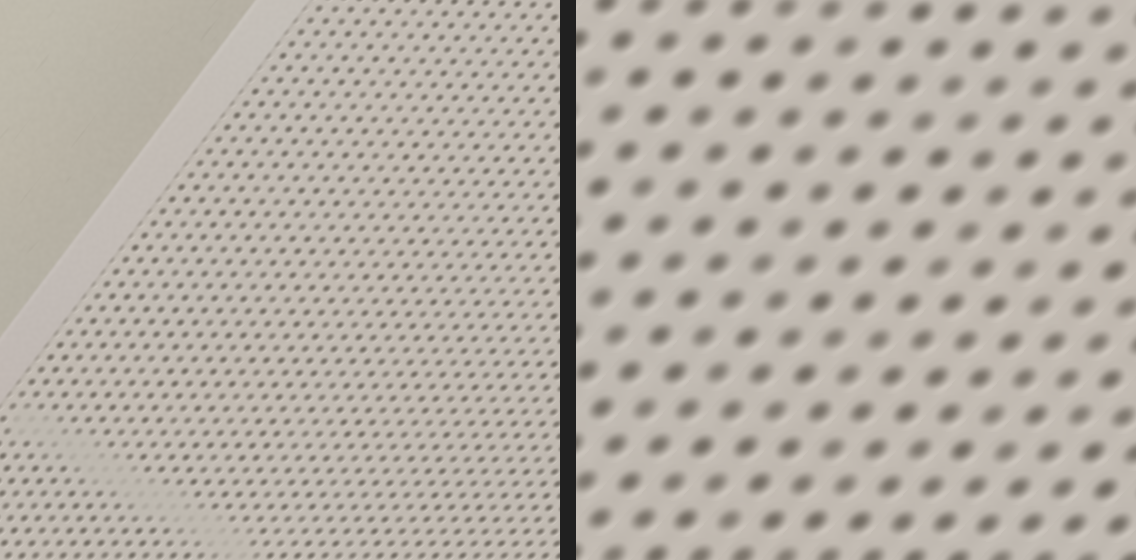
Left, the full canvas; right, a detail of the centre.
This texture is drawn by a WebGL 1 fragment shader. Its source:

```glsl
precision highp float;
// Pale perforated metal sheet seen at a slant, with a plain rim, a plaster corner and a smudge.
uniform vec2 u_resolution;

float hash(vec2 p) {
  return fract(sin(dot(p, vec2(127.1, 311.7))) * 4375.85);
}

vec2 gradientAt(vec2 cell) {
  float angle = 6.2832 * hash(cell);
  return vec2(cos(angle), sin(angle));
}

float gradientNoise(vec2 p) {
  vec2 i = floor(p), f = fract(p);
  vec2 w = f * f * f * (f * (f * 6.0 - 15.0) + 10.0);
  vec2 e = vec2(1.0, 0.0);
  float low = mix(dot(gradientAt(i), f), dot(gradientAt(i + e), f - e), w.x);
  float high = mix(dot(gradientAt(i + e.yx), f - e.yx), dot(gradientAt(i + 1.0), f - 1.0), w.x);
  return mix(low, high, w.y);
}

float segmentDistance(vec2 p, vec2 a, vec2 b) {
  vec2 ab = b - a;
  return length(p - a - ab * clamp(dot(p - a, ab) / dot(ab, ab), 0.0, 1.0));
}

// Soft oval spot, brightest at its centre.
float spot(vec2 p, vec2 radius) {
  vec2 r = p / radius;
  return exp(-dot(r, r));
}

// Sheet with slanted oval holes; fromRim is the horizontal distance to the rim.
vec3 perforatedSheet(vec2 p, float fromRim) {
  // Skewed lattice whose columns run along the rim and narrow downwards.
  float pitch = 0.029 / (1.0 + 0.18 * p.y);
  float row = (p.y - p.x * 0.04 * (1.0 - p.y) - 0.348) / 0.0222;
  vec2 lattice = vec2(fromRim / pitch, row);
  vec2 cell = floor(lattice + 0.5);
  vec2 f = lattice - cell;

  // Distance to the hole centre, along and across its long axis.
  vec2 d = vec2(f.x * pitch - f.y * 0.0171, f.y * 0.0222);
  vec2 q = vec2(dot(d, vec2(0.82, -0.57)), dot(d, vec2(0.57, 0.82)));
  q += 0.0008 * (vec2(hash(cell), hash(cell + 31.0)) - 0.5);
  float hole = 1.0 - smoothstep(0.15, 1.65, length(q / vec2(0.0068, 0.0049)));
  hole *= 0.8 + 0.28 * hash(cell + 7.0);
  hole *= cell.x < 0.5 ? 0.4 : 1.0;

  // Smudge that veils some of the holes.
  float veil = segmentDistance(p, vec2(0.05, 0.755), vec2(0.43, 0.985));
  veil += 0.03 * gradientNoise(p * 22.0);
  veil = 1.0 - smoothstep(0.008, 0.052, veil);

  // Pressed streaks beside each hole, then the holes.
  vec3 sheet = vec3(0.757, 0.73, 0.697) - 0.006 * cos(6.2832 * lattice.x);
  float lip = spot(q - vec2(0.001, 0.0083), vec2(0.0075, 0.0018));
  float groove = spot(q + vec2(0.001, 0.0078), vec2(0.007, 0.002));
  sheet += (0.034 * lip - 0.02 * groove) * (1.0 - veil);
  sheet = mix(sheet, vec3(0.742, 0.72, 0.682), 0.7 * veil);
  return mix(sheet, vec3(0.475, 0.45, 0.415), hole * (1.0 - 0.82 * veil));
}

// Matte wall, a little darker by the rim, with faint slanted scratches.
vec3 plasterWall(vec2 p, float fromEdge) {
  vec2 along = vec2(dot(p, vec2(0.61, -0.79)), dot(p, vec2(0.79, 0.61)));
  float scratch = smoothstep(0.38, 0.65, gradientNoise(along * vec2(14.0, 90.0)));
  vec3 wall = mix(vec3(0.71, 0.688, 0.638), vec3(0.75, 0.73, 0.676), smoothstep(0.0, 0.4, -fromEdge));
  return wall - 0.025 * scratch + 0.008 * gradientNoise(p * 60.0);
}

void main() {
  vec2 p = gl_FragCoord.xy / u_resolution;
  p.y = 1.0 - p.y;
  float fromRim = p.x - 0.553 + 0.766 * p.y;
  float fromEdge = p.x - 0.456 + 0.757 * p.y;

  // Rim between wall and sheet, with a bright outer edge and a soft inner shadow.
  vec3 rim = mix(vec3(0.77, 0.748, 0.72), vec3(0.755, 0.725, 0.704), p.y * 1.6);
  rim += 0.016 * exp(-pow((fromEdge - 0.005) / 0.005, 2.0));
  vec3 sheet = perforatedSheet(p, fromRim);
  sheet -= 0.04 * exp(-pow(fromRim / 0.008, 2.0));

  vec3 color = mix(plasterWall(p, fromEdge), rim, smoothstep(-0.004, 0.004, fromEdge));
  color = mix(color, sheet, smoothstep(-0.005, 0.005, fromRim));

  // Broad warm and cool tints, plus fine grain.
  color += vec3(0.006, 0.0, -0.004) * gradientNoise(p * 5.0 + 3.0);
  color += 0.008 * gradientNoise(p * 3.0 + 9.0) + 0.01 * gradientNoise(p * 110.0);
  gl_FragColor = vec4(color, 1.0);
}
```
